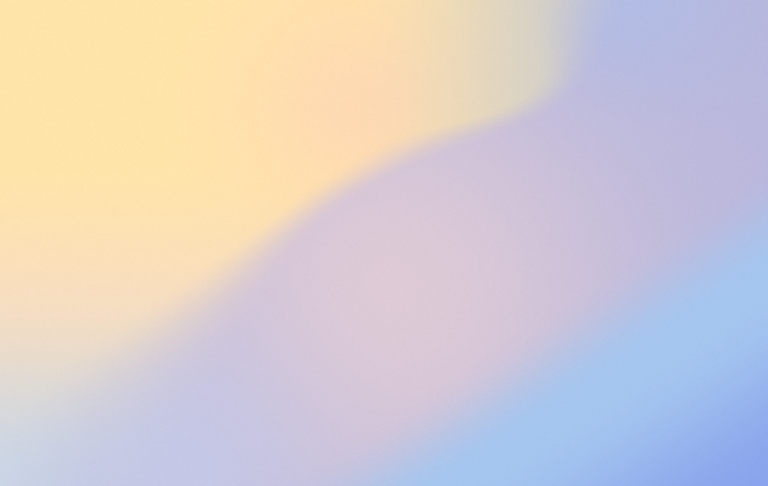
Write a WebGL 2 fragment shader that draws this background.

```glsl
#version 300 es
precision highp float;

uniform vec2 u_resolution;
out vec4 outColor;

// Warm side
const vec3 YELLOW = vec3(1.0, 0.895, 0.665);
const vec3 PEACH = vec3(0.995, 0.845, 0.705);
const vec3 CREAM = vec3(0.975, 0.87, 0.745);
const vec3 SAND = vec3(0.82, 0.81, 0.79);
const vec3 MIST = vec3(0.795, 0.84, 0.90);

// Lilac side
const vec3 LILAC = vec3(0.72, 0.715, 0.865);
const vec3 ROSE = vec3(0.868, 0.792, 0.838);
const vec3 PERIWINKLE = vec3(0.69, 0.74, 0.90);
const vec3 HAZE = vec3(0.77, 0.79, 0.91);

// Blue corner
const vec3 SKY = vec3(0.645, 0.775, 0.935);
const vec3 DEEP_BLUE = vec3(0.54, 0.645, 0.925);
const vec2 BAND_START = vec2(0.74, 0.0);
const vec2 BAND_NORMAL = vec2(0.553, -0.833);

// Fold between the warm and lilac sides
const float FOLD_BASE = 0.365;
const float FOLD_LEAN = 0.45;
const float FOLD_REACH = 0.47;
const float FOLD_MIDDLE = 0.69;
const float FOLD_SOFTNESS = 0.06;

const float GRAIN_CELLS = 324.0;
const float GRAIN_AMOUNT = 0.008;

float hash(vec2 cell) {
    vec3 q = fract(cell.xyx * 0.1031);
    q += dot(q, q.yzx + 33.33);
    return fract((q.x + q.y) * q.z);
}

float glow(vec2 p, vec2 center, float radius) {
    vec2 offset = (p - center) / radius;
    return exp(-dot(offset, offset));
}

// Horizontal position of the S-shaped fold at a height
float foldX(float y) {
    float width = mix(0.062, 0.043, smoothstep(0.62, 0.76, y));
    float bend = 1.0 / (1.0 + exp((FOLD_MIDDLE - y) / width));
    return FOLD_BASE + FOLD_LEAN * y + FOLD_REACH * bend;
}

// Approximate signed distance, negative on the warm side
float foldDistance(vec2 p) {
    float e = 0.004;
    float slope = (foldX(p.y + e) - foldX(p.y - e)) / (2.0 * e);
    return (p.x - foldX(p.y)) / sqrt(1.0 + slope * slope);
}

vec3 warmSide(vec2 p) {
    vec3 color = mix(CREAM, YELLOW, smoothstep(0.36, 0.68, p.y));
    color = mix(color, PEACH, 0.85 * glow(p, vec2(0.74, 0.78), 0.23));
    color = mix(color, SAND, smoothstep(0.72, 1.22, p.x));
    return mix(color, MIST, smoothstep(0.45, 0.0, p.y));
}

vec3 lilacSide(vec2 p) {
    vec3 color = mix(LILAC, ROSE, glow(p, vec2(0.80, 0.40), 0.5));
    color = mix(color, PERIWINKLE, 0.85 * glow(p, vec2(1.30, 1.03), 0.21));
    return mix(color, HAZE, 0.85 * glow(p, vec2(0.36, 0.02), 0.28));
}

void main() {
    vec2 p = gl_FragCoord.xy / u_resolution.y;

    // The fold is crisp in its middle and dissolves at both ends
    float softness = FOLD_SOFTNESS
        + 0.12 * smoothstep(0.78, 1.0, p.y)
        + 0.34 * (1.0 - smoothstep(0.1, 0.62, p.y));
    float lilacMask = smoothstep(-softness, 0.012, foldDistance(p));
    vec3 color = mix(warmSide(p), lilacSide(p), lilacMask);

    // Diagonal sky band deepening toward the lower right
    float band = dot(p - BAND_START, BAND_NORMAL);
    color = mix(color, SKY, smoothstep(-0.09, 0.10, band));
    color = mix(color, DEEP_BLUE, smoothstep(0.12, 0.46, band));

    // Faint paper grain
    color += GRAIN_AMOUNT * (hash(floor(p * GRAIN_CELLS)) - 0.5);
    outColor = vec4(color, 1.0);
}
```
